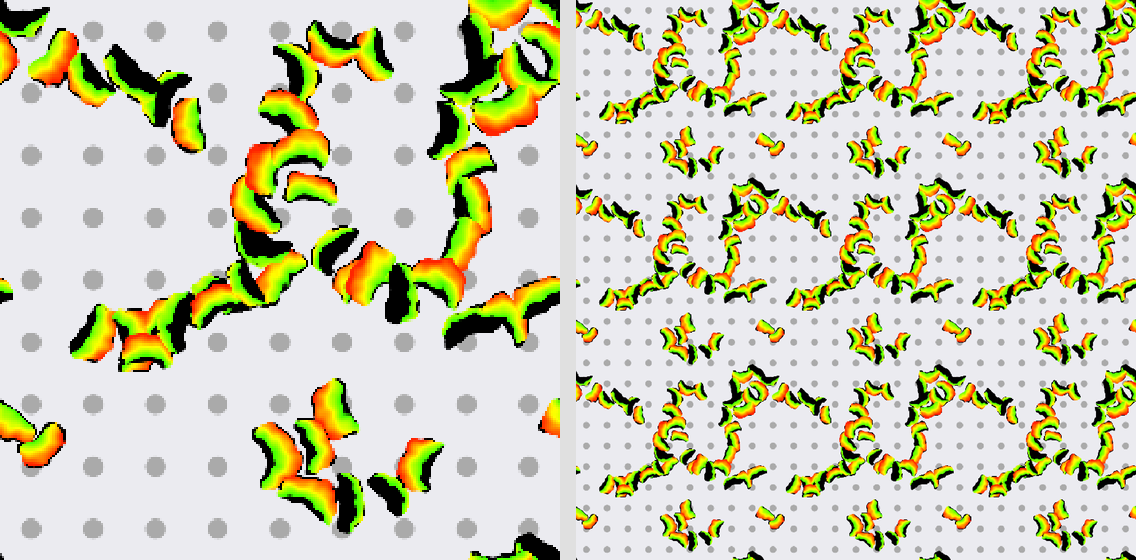
Left: one tile. Right: repeated 3 by 3.
Give the GLSL for this pattern, as a Shadertoy shader.

```glsl
const float CELLS = 256.0;          // mosaic cells per canvas side
const float DOTS = 9.0;             // dots per canvas side
const float DOT_RADIUS = 0.018;
const vec3 PAPER = vec3(0.92, 0.92, 0.94);
const vec3 DOT_GREY = vec3(0.665);
const ivec2 CHAIN_GRID = ivec2(4, 3);
const int MAX_LINKS = 7;            // longest chain of beans
const float STEP = 0.072;           // distance between linked beans
const float HALF_LENGTH = 0.053;
const float HALF_WIDTH = 0.029;
const float CORNER = 0.022;
const float OLD_SHARE = 0.30;       // share of beans that are mostly black
const float TAU = 6.2831853;

float hash(ivec3 k) {
    uvec3 u = uvec3(k + 64);
    uint h = u.x * 73856093u ^ u.y * 19349663u ^ u.z * 83492791u;
    h = (h ^ (h >> 16)) * 2146121005u;
    h = (h ^ (h >> 15)) * 2221713035u;
    h ^= h >> 16;
    return float(h & 65535u) / 65536.0;
}

float gradientDot(vec2 corner, vec2 offset, float period, int seed) {
    float angle = TAU * hash(ivec3(mod(corner, period), seed));
    return dot(vec2(cos(angle), sin(angle)), offset);
}

// Gradient noise on the unit square, wrapping after a whole period
float noise(vec2 p, float period, int seed) {
    p *= period;
    vec2 i = floor(p), f = p - i, e = vec2(1.0, 0.0);
    vec2 w = f * f * f * (f * (f * 6.0 - 15.0) + 10.0);
    return mix(
        mix(gradientDot(i, f, period, seed),
            gradientDot(i + e.xy, f - e.xy, period, seed), w.x),
        mix(gradientDot(i + e.yx, f - e.yx, period, seed),
            gradientDot(i + e.xx, f - e.xx, period, seed), w.x), w.y);
}

float roundedBox(vec2 p, vec2 halfSize, float radius) {
    vec2 q = abs(p) - halfSize + radius;
    return length(max(q, 0.0)) + min(max(q.x, q.y), 0.0) - radius;
}

// Red front through yellow to green, then black
vec3 ageColour(float age) {
    float hue = mix(0.07, 0.88, clamp(age, 0.0, 1.0));
    vec3 bright = vec3(min(1.0, 2.0 - 2.0 * hue), min(1.0, 2.0 * hue), 0.0);
    return bright * (1.0 - smoothstep(0.99, 1.04, age));
}

// Returns the distance to one bent bean; age grows from its front to its back
float bean(vec2 p, float facing, ivec3 id, out float age) {
    float c = cos(facing), s = sin(facing);
    p = vec2(c * p.x + s * p.y, c * p.y - s * p.x);
    float old = step(hash(id + ivec3(0, 0, 3)), OLD_SHARE);
    float size = mix(0.85, 1.12, hash(id + ivec3(0, 0, 4)));
    vec2 halfSize = size * vec2(HALF_LENGTH, HALF_WIDTH * (1.0 - 0.15 * old));
    p.y += mix(2.0, 9.0, hash(id + ivec3(0, 0, 5))) * (p.x * p.x - 0.0009);

    float across = 0.5 - 0.5 * p.y / halfSize.y;
    float along = p.x / halfSize.x;
    float slope = mix(1.0, 1.5, hash(id + ivec3(0, 0, 6)));
    float start = mix(-0.1, 0.15, hash(id + ivec3(0, 0, 7))) + 0.6 * old;
    age = across * slope + start - 0.3 * along * along;
    return roundedBox(p, halfSize, CORNER * size);
}

void mainImage(out vec4 fragColor, in vec2 fragCoord) {
    // Sample at the centre of each mosaic cell
    vec2 uv = (floor(fragCoord / iResolution.xy * CELLS) + 0.5) / CELLS;

    // Dot lattice
    float dotDist = length(fract(uv * DOTS) - 0.5) / DOTS - DOT_RADIUS;
    vec3 colour = mix(DOT_GREY, PAPER, smoothstep(-0.4, 0.4, dotDist * CELLS));

    // Wrapping warp makes the outlines uneven
    vec2 p = uv;
    p += 0.014 * vec2(noise(uv, 14.0, 101), noise(uv, 14.0, 102));
    p += 0.007 * vec2(noise(uv, 44.0, 103), noise(uv, 44.0, 104));
    float grain = 0.16 * noise(uv, 50.0, 105);

    // Chains of beans, each a short random walk
    float nearest = 1.0;
    for (int k = 0; k < CHAIN_GRID.x * CHAIN_GRID.y; k++) {
        vec2 place = vec2(k % CHAIN_GRID.x, k / CHAIN_GRID.x);
        vec2 jitter = vec2(hash(ivec3(k, 0, 21)), hash(ivec3(k, 0, 22)));
        vec2 centre = (place + jitter) / vec2(CHAIN_GRID);
        float heading = TAU * hash(ivec3(k, 0, 23));
        int links = 2 + k % (MAX_LINKS - 1);
        for (int j = 0; j < links; j++) {
            ivec3 id = ivec3(k, j, 30);
            vec2 offset = p - centre;
            offset -= round(offset);
            float facing = heading + 3.4 * (hash(id) - 0.5);
            float age;
            float d = bean(offset, facing, id, age);
            float cover = 1.0 - smoothstep(-0.3, 0.3, d * CELLS);
            colour = mix(colour, ageColour(age + grain), cover);
            nearest = min(nearest, d);
            heading += 1.8 * (hash(id + ivec3(0, 0, 1)) - 0.5);
            centre += STEP * vec2(cos(heading), sin(heading));
        }
    }

    // Broken black outline, one cell wide
    float rim = 1.0 - smoothstep(0.4, 0.7, abs(nearest * CELLS + 0.3));
    float broken = smoothstep(-0.05, 0.05, noise(uv, 32.0, 106));
    colour *= 1.0 - rim * broken;

    fragColor = vec4(colour, 1.0);
}
```
